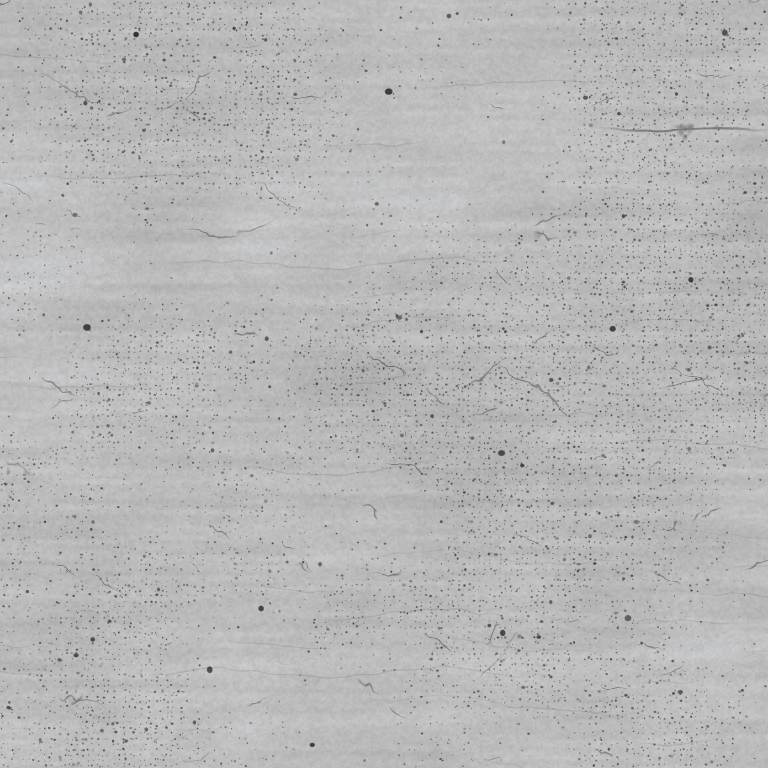
Give the GLSL for this texture, as a WebGL 1 fragment shader.

```glsl
precision highp float;
// Weathered grey concrete: cloudy stains, level board marks, pores and hairline cracks.
uniform vec2 u_resolution;

#define BASE_TONE 0.736
#define MOTTLE 0.15
#define STREAKS 0.035
#define GRAIN 0.075
#define PORE_SHARE 0.62
#define PORE_DEPTH 0.44
#define CRACK_DEPTH 0.27
#define CRACK_WIDTH 0.0007
#define CRACK_WARP 0.055

float hash(vec2 p) {
  vec3 q = fract(p.xyx * vec3(0.1031, 0.1030, 0.0973));
  q += dot(q, q.yzx + 33.33);
  return fract((q.x + q.y) * q.z);
}

vec2 hash2(vec2 p) {
  return vec2(hash(p + 17.3), hash(p + 61.7));
}

float noise(vec2 p) {
  vec2 i = floor(p), f = fract(p);
  f = f * f * (3.0 - 2.0 * f);
  return mix(mix(hash(i), hash(i + vec2(1.0, 0.0)), f.x),
             mix(hash(i + vec2(0.0, 1.0)), hash(i + 1.0), f.x), f.y);
}

float fbm(vec2 p) {
  float sum = 0.0, gain = 0.5;
  for (int i = 0; i < 5; i++) {
    sum += gain * noise(p);
    p = mat2(1.6, 1.2, -1.2, 1.6) * p + 7.1;
    gain *= 0.5;
  }
  return sum / 0.97;
}

float cover(float d, float r, float px) {
  return 1.0 - smoothstep(r - px, r + px, d);
}

// One jittered pore per grid cell; share is the chance that a cell holds one.
float pores(vec2 p, float cells, float share, float rMin, float rMax, float px) {
  vec2 id = floor(p * cells);
  vec2 center = 0.25 + 0.5 * hash2(id + cells);
  vec2 d = (fract(p * cells) - center) / cells;
  float size = hash(id + cells + 5.0);
  d.x *= mix(0.75, 1.25, hash(id + 9.0));
  float r = mix(rMin, rMax, size * size);
  float present = step(hash(id + cells * 2.0), share);
  return present * mix(0.4, 1.0, hash(id + 31.0)) * cover(length(d), r, px);
}

// Short, mostly level strokes; the warped input makes them ragged.
float cracks(vec2 p, float cells, float share, float px) {
  vec2 id = floor(p * cells);
  vec2 local = fract(p * cells) - 0.5 - 0.2 * (hash2(id + cells) - 0.5);
  float angle = 1.5 * (hash(id + 3.0) - 0.5);
  vec2 dir = vec2(cos(angle), sin(angle));
  float halfLen = mix(0.15, 0.38, hash(id + 8.0));
  float along = dot(local, dir);
  float across = abs(dot(local, vec2(-dir.y, dir.x))) / cells;
  float taper = 1.0 - smoothstep(0.5 * halfLen, halfLen, abs(along));
  return step(hash(id + cells * 3.0), share) * taper * cover(across, CRACK_WIDTH, px);
}

void main() {
  float side = min(u_resolution.x, u_resolution.y);
  vec2 p = gl_FragCoord.xy / side;
  float px = 0.75 / side;

  // Cloudy tone, board marks and fine grain
  float cloud = fbm(p * 4.0 + 2.0);
  float patches = fbm(p * vec2(9.0, 14.0) + 40.0);
  float streak = noise(p * vec2(4.0, 75.0)) + noise(p * vec2(9.0, 150.0) + 20.0) - 1.0;
  float grain = 0.6 * noise(p * 380.0) + 0.4 * noise(p * vec2(150.0, 210.0) + 80.0) - 0.5;
  float tone = BASE_TONE + MOTTLE * (0.6 * cloud + 0.4 * patches - 0.5);
  tone += STREAKS * streak + GRAIN * grain;

  // Faint broken ledges left by the boards
  float ledgeY = p.y * 26.0 + 0.7 * noise(p * vec2(7.0, 3.0)) + 0.15 * noise(p * 45.0);
  float ledge = cover(abs(fract(ledgeY) - 0.5) / 26.0, 0.0008, px);
  ledge *= smoothstep(0.58, 0.8, noise(vec2(p.x * 8.0, floor(ledgeY) * 3.7)));
  tone -= 0.07 * ledge;

  // Pores gather in patches
  float crowd = PORE_SHARE * smoothstep(0.25, 0.7, fbm(p * 6.0 + 90.0));
  float pore = pores(p, 145.0, crowd, 0.0005, 0.0014, px);
  pore = max(pore, pores(p + 0.37, 95.0, crowd * 0.7, 0.0006, 0.0018, px));
  pore = max(pore, pores(p, 45.0, crowd * 0.35, 0.0010, 0.0027, px));
  float pit = pores(p, 13.0, 0.17, 0.0022, 0.0045, px);

  // Hairline cracks, fading in and out
  vec2 warp = vec2(fbm(p * 13.0), fbm(p * 13.0 + 50.0)) - 0.5;
  vec2 ragged = p + CRACK_WARP * warp + 0.004 * (noise(p * 110.0) - 0.5);
  float crack = max(cracks(ragged, 5.0, 0.5, px), cracks(ragged + 0.43, 8.0, 0.4, px));
  crack = max(crack, cracks(ragged + 0.71, 13.0, 0.28, px));
  crack *= smoothstep(0.2, 0.65, noise(p * 38.0 + 12.0));

  // One long split with a chipped spot
  vec2 split = p - vec2(0.89, 0.832) + 0.012 * warp;
  float splitLine = cover(abs(split.y), 0.0014, px) * (1.0 - smoothstep(0.04, 0.13, abs(split.x)));
  float chip = cover(max(abs(split.x) - 0.007 - 0.5 * split.y, abs(split.y + 0.004) - 0.007), 0.003, 0.003);
  crack = max(crack, max(splitLine, chip * noise(p * 150.0)));

  // Cool highlights, warm hollows
  float hollow = max(max(PORE_DEPTH * pore, 0.55 * pit), CRACK_DEPTH * crack);
  vec3 color = vec3(tone) + vec3(-0.003, 0.0, 0.005) * smoothstep(0.7, 0.78, tone);
  color -= hollow * vec3(0.97, 1.0, 1.06);
  gl_FragColor = vec4(clamp(color, 0.0, 1.0), 1.0);
}
```
